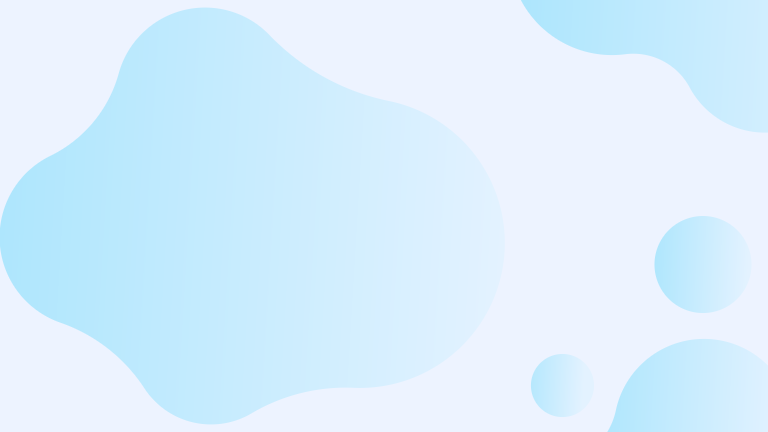
Reproduce this background procedurally as a Shadertoy shader.

```glsl
#define BACKDROP vec3(0.929, 0.953, 1.0)
#define TINT_DEEP vec3(0.682, 0.902, 0.992)
#define TINT_PALE vec3(0.890, 0.949, 1.0)
#define GRADIENT_TILT 0.06
#define LOBES 4

// Circles are vec3(centre, radius)
float circleDist(vec2 p, vec3 c) {
    return length(p - c.xy) - c.z;
}

// Centre of the circle of given radius touching a and b from the left of a->b
vec2 filletCentre(vec3 a, vec3 b, float radius) {
    vec2 span = b.xy - a.xy;
    float len = length(span);
    vec2 dir = span / len;
    float da = a.z + radius, db = b.z + radius;
    float along = (da * da - db * db + len * len) / (2.0 * len);
    float away = sqrt(max(da * da - along * along, 0.0));
    return a.xy + dir * along + vec2(-dir.y, dir.x) * away;
}

// Adds one polygon edge: x holds squared distance, y the inside sign
void addEdge(vec2 p, vec2 a, vec2 b, inout vec2 poly) {
    vec2 e = b - a, w = p - a;
    vec2 gap = w - e * clamp(dot(w, e) / dot(e, e), 0.0, 1.0);
    poly.x = min(poly.x, dot(gap, gap));
    bvec3 side = bvec3(p.y >= a.y, p.y < b.y, e.x * w.y > e.y * w.x);
    if (all(side) || all(not(side))) poly.y = -poly.y;
}

// Clockwise lobes joined by concave arcs tangent to each neighbouring pair
float blobDist(vec2 p, vec3 lobes[LOBES], vec4 fillets) {
    vec2 poly = vec2(1e3, 1.0);
    float lobeDist = 1e3, cutDist = 1e3;
    for (int i = 0; i < LOBES; i++) {
        vec3 a = lobes[i], b = lobes[(i + 1) % LOBES];
        vec2 f = filletCentre(a, b, fillets[i]);
        addEdge(p, a.xy, f, poly);
        addEdge(p, f, b.xy, poly);
        lobeDist = min(lobeDist, circleDist(p, a));
        cutDist = min(cutDist, circleDist(p, vec3(f, fillets[i])));
    }
    float core = max(poly.y * sqrt(poly.x), -cutDist);
    return min(core, lobeDist);
}

// Paints a shape with a slightly tilted left-to-right gradient
void paint(inout vec3 col, vec2 p, float dist, float left, float width) {
    float t = (p.x - GRADIENT_TILT * (p.y - 0.5) - left) / width;
    vec3 tint = mix(TINT_DEEP, TINT_PALE, clamp(t, 0.0, 1.0));
    col = mix(col, tint, clamp(0.5 - dist * iResolution.y, 0.0, 1.0));
}

void paintCircle(inout vec3 col, vec2 p, vec3 c) {
    paint(col, p, circleDist(p, c), c.x - c.z, 2.0 * c.z);
}

void mainImage(out vec4 fragColor, in vec2 fragCoord) {
    vec2 p = fragCoord / iResolution.y;
    vec3 col = BACKDROP;

    // Large blob
    float mainBlob = blobDist(p, vec3[LOBES](
        vec3(0.2085, 0.451, 0.2095), vec3(0.4745, 0.7755, 0.207),
        vec3(0.833, 0.4375, 0.3355), vec3(0.4885, 0.2015, 0.184)),
        vec4(0.301, 0.532, 0.428, 0.382));
    paint(col, p, mainBlob, 0.0, 1.168);

    // Upper right corner blob
    float topBlob = blobDist(p, vec3[LOBES](
        vec3(1.771, 0.891, 0.198), vec3(1.4167, 1.111, 0.2385),
        vec3(1.62, 1.463, 0.231), vec3(1.968, 1.231, 0.231)),
        vec4(0.148, 0.463, 0.463, 0.463));
    paint(col, p, topBlob, 1.19, 0.86);

    // Lower right corner blob
    float lowBlob = blobDist(p, vec3[LOBES](
        vec3(1.4815, -0.2037, 0.1968), vec3(1.6296, 0.007, 0.2085),
        vec3(1.829, -0.204, 0.208), vec3(1.655, -0.389, 0.208)),
        vec4(0.162, 0.463, 0.463, 0.463));
    paint(col, p, lowBlob, 1.41, 0.43);

    // Floating discs
    paintCircle(col, p, vec3(1.6273, 0.3877, 0.1123));
    paintCircle(col, p, vec3(1.302, 0.1076, 0.073));

    fragColor = vec4(col, 1.0);
}
```
